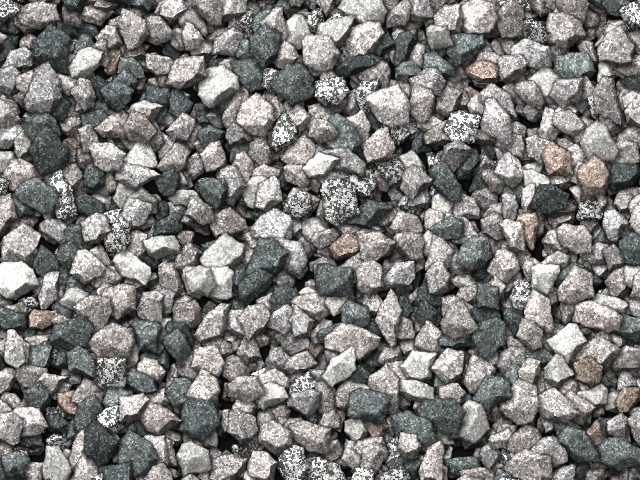
Reproduce this texture procedurally as a WebGL 2 fragment shader.

```glsl
#version 300 es
precision highp float;
// Crushed stone seen from above: four rotated, jittered grids of chiselled
// stones are painted from bottom to top. Each stone is a convex polygon with
// sloping facets, mineral grain from cellular noise and a soft contact shadow.
uniform vec2 u_resolution;
out vec4 fragColor;

const float TAU = 6.2831853;
const int SIDES = 7;
const float CRISPNESS = 65.0;
const vec3 LIGHT = vec3(-0.25, 0.62, 0.74);
const vec3 GAP = vec3(0.04);

vec3 hash3(vec2 p) {
    vec3 q = fract(vec3(p.xyx) * vec3(0.1031, 0.1030, 0.0973));
    q += dot(q, q.yxz + 33.33);
    return fract((q.xxy + q.yzz) * q.zyx);
}

mat2 rotation(float angle) {
    float c = cos(angle), s = sin(angle);
    return mat2(c, s, -s, c);
}

// Cellular noise: random tone of the nearest crystal.
float crystals(vec2 p) {
    vec2 cell = floor(p);
    float nearest = 9.0, tone = 0.0;
    for (int j = -1; j <= 1; j++)
    for (int i = -1; i <= 1; i++) {
        vec2 id = cell + vec2(i, j);
        vec3 h = hash3(id + 71.0);
        vec2 d = id + h.xy - p;
        float dist = dot(d, d);
        if (dist < nearest) { nearest = dist; tone = h.z; }
    }
    return tone;
}

// Layered sines that roughen outlines and facet borders.
vec2 roughness(vec2 p) {
    vec2 a = sin(p.yx * vec2(91.0, 103.0) + 2.0 * sin(p * 67.0));
    vec2 b = sin(p.yx * vec2(263.0, 241.0) + 2.0 * sin(p * 179.0));
    return a * 0.6 + b * 0.4;
}

// Facet normal in xyz, signed distance inside the outline in w.
vec4 chiselledStone(vec2 offset, mat2 toLocal, vec2 seed) {
    vec2 q = toLocal * offset;
    vec2 tilt = (hash3(seed + 5.3).xy - 0.5) * 0.8;
    float edge = 9.0;
    float weight = exp(-CRISPNESS * max(0.2 + dot(tilt, q), -0.5));
    vec3 normal = normalize(vec3(-tilt * toLocal, 1.0)) * weight;
    for (int k = 0; k < SIDES; k++) {
        vec3 h = hash3(seed + float(k) * 7.31 + 19.0);
        float angle = (float(k) + 0.8 * h.x) * TAU / float(SIDES);
        vec2 n = vec2(cos(angle), sin(angle));
        float inside = mix(0.35, 0.59, h.y) - dot(q, n);
        float slope = mix(0.45, 1.8, h.z);
        weight = exp(-CRISPNESS * max(slope * inside, -0.5));
        normal += normalize(vec3(n * toLocal * slope, 1.0)) * weight;
        edge = min(edge, inside);
    }
    return vec4(normalize(normal), edge);
}

// Rock colour by kind, mottled with fine and coarse crystals.
vec3 mineral(vec3 h, float fine, float coarse) {
    float grain = 0.6 * fine + 0.4 * coarse - 0.5;
    float amount = 0.9;
    vec3 rock = mix(vec3(0.64, 0.635, 0.625), vec3(0.68, 0.64, 0.62), h.y);
    if (h.x < 0.21) {
        rock = mix(vec3(0.24, 0.265, 0.265), vec3(0.38, 0.41, 0.405), h.y);
    } else if (h.x < 0.27) {
        rock = mix(vec3(0.36, 0.37, 0.37), vec3(0.74, 0.735, 0.72),
                   smoothstep(-0.18, 0.1, grain));
    } else if (h.x < 0.29) {
        rock = vec3(0.63, 0.55, 0.50);
    } else if (h.x < 0.40) {
        rock = vec3(0.82, 0.81, 0.785);
        amount = 0.6;
    }
    rock *= mix(0.8, 1.2, h.z) * (1.0 + amount * grain);
    return rock + 0.1 * smoothstep(0.8, 0.95, fine);
}

// Paints one grid of stones over what lies below.
vec3 stoneLayer(vec3 below, vec2 p, float size, float share, float angle,
                float brightness, vec2 grains) {
    mat2 turn = rotation(angle);
    vec2 g = turn * p / size + angle * 37.0;
    vec2 cell = floor(g);
    float soft = 0.8 / (u_resolution.y * size);
    vec3 color = below;
    for (int j = -1; j <= 1; j++)
    for (int i = -1; i <= 1; i++) {
        vec2 id = cell + vec2(i, j);
        vec3 h = hash3(id + 13.7);
        vec2 offset = (g - id - 0.5 - (h.xy - 0.5) * 0.6) * turn;
        if (h.z > share || dot(offset, offset) > 1.4) continue;

        vec3 form = hash3(id + 47.1);
        float stretch = mix(1.0, 1.3, form.y);
        float scale = mix(0.82, 1.2, form.z);
        mat2 toLocal = mat2(scale / stretch, 0.0, 0.0, scale * stretch)
                     * rotation(form.x * TAU);
        vec4 stone = chiselledStone(offset, toLocal, id);

        // Contact shadow, wider on the side away from the light
        float facing = dot(normalize(offset + 0.0001), normalize(LIGHT.xy));
        float reach = 0.13 - 0.09 * facing;
        color *= mix(0.3, 1.0, smoothstep(-0.02, reach, -stone.w));

        // Lit facets with darkened rims
        float lit = 0.22 + 1.03 * max(dot(stone.xyz, LIGHT), 0.0);
        float rim = mix(0.72, 1.0, smoothstep(0.0, 0.07, stone.w));
        vec3 rock = mineral(hash3(id + 83.9), grains.x, grains.y);
        color = mix(color, rock * lit * rim * brightness,
                    smoothstep(-soft, soft, stone.w));
    }
    return color;
}

void main() {
    vec2 p = gl_FragCoord.xy / u_resolution.y;
    vec2 grains = vec2(crystals(p * 270.0), crystals(p * 140.0));
    vec2 rough = p + 0.0016 * roughness(p);
    vec3 color = GAP;
    color = stoneLayer(color, rough, 0.050, 1.0, 2.4, 0.80, grains);
    color = stoneLayer(color, rough, 0.055, 1.0, 0.5, 0.92, grains);
    color = stoneLayer(color, rough, 0.062, 0.8, 1.7, 1.0, grains);
    color = stoneLayer(color, rough, 0.071, 0.66, 3.3, 1.08, grains);
    // Tone curve lifts the middle greys
    color = pow(clamp(color, 0.0, 1.0), vec3(0.82));
    fragColor = vec4(color, 1.0);
}
```
